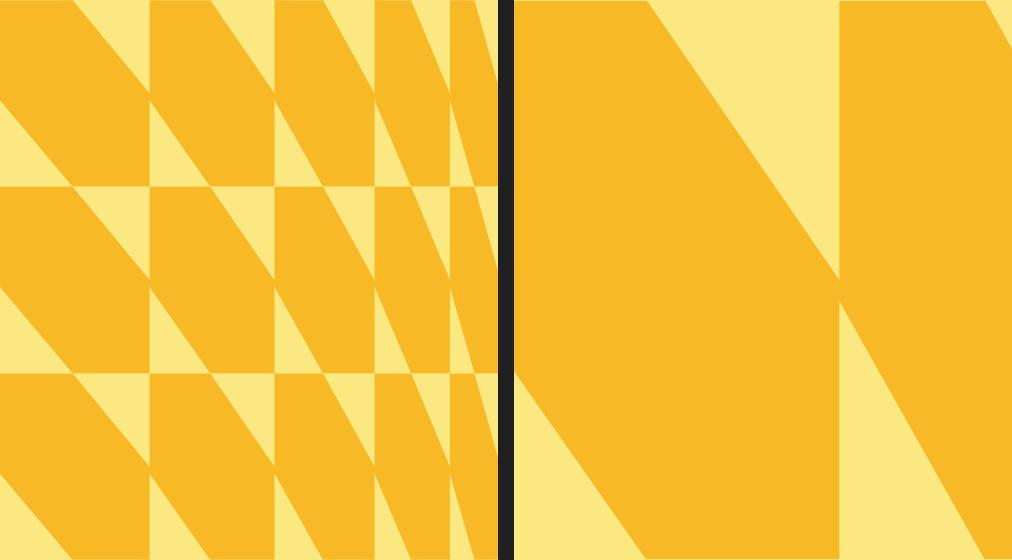
Left, the full canvas; right, a detail of the centre.
Write a Shadertoy shader that draws this pattern.

```glsl
const vec3 AMBER = vec3(0.97, 0.725, 0.15);
const vec3 LEMON = vec3(0.99, 0.91, 0.50);
const int COLUMNS = 5;
const float ROWS = 3.0;
const float FIRST_WIDTH = 0.3004;   // widest column, in canvas widths
const float WIDTH_STEP = 0.0497;    // how much each next column narrows
const float SPLIT = 0.485;          // where the slants meet a row seam, in column widths
const float UPPER_LEG = 0.50;       // triangle heights, in row heights
const float LOWER_LEG = 0.462;
const float SEAM_HALF = 0.0005;     // hairline between rows, in canvas heights

// Signed distance to a right triangle with its corner at the origin, legs along +x and +y
float rightTriangle(vec2 p, vec2 legs) {
    vec2 normal = 1.0 / legs;
    float slant = (dot(p, normal) - 1.0) / length(normal);
    return max(slant, max(-p.x, -p.y));
}

void mainImage(out vec4 fragColor, in vec2 fragCoord) {
    float pixel = 1.0 / iResolution.y;
    float aspect = iResolution.x * pixel;
    vec2 p = fragCoord * pixel;

    // Signed height below the nearest row seam
    float rowHeight = 1.0 / ROWS;
    float below = (fract((1.0 - p.y) * ROWS + 0.5) - 0.5) * rowHeight;

    // Each narrowing column has one triangle above the seam and one below
    float dist = abs(below) - SEAM_HALF;
    float left = 0.0;
    for (int i = 0; i < COLUMNS; i++) {
        float width = (FIRST_WIDTH - WIDTH_STEP * float(i)) * aspect;
        float right = left + width;
        vec2 lowerLegs = vec2(SPLIT * width, LOWER_LEG * rowHeight);
        vec2 upperLegs = vec2((1.0 - SPLIT) * width, UPPER_LEG * rowHeight);
        dist = min(dist, rightTriangle(vec2(p.x - left, -below), lowerLegs));
        dist = min(dist, rightTriangle(vec2(right - p.x, below), upperLegs));
        left = right;
    }

    float light = clamp(0.5 - dist / pixel, 0.0, 1.0);
    fragColor = vec4(mix(AMBER, LEMON, light), 1.0);
}
```
